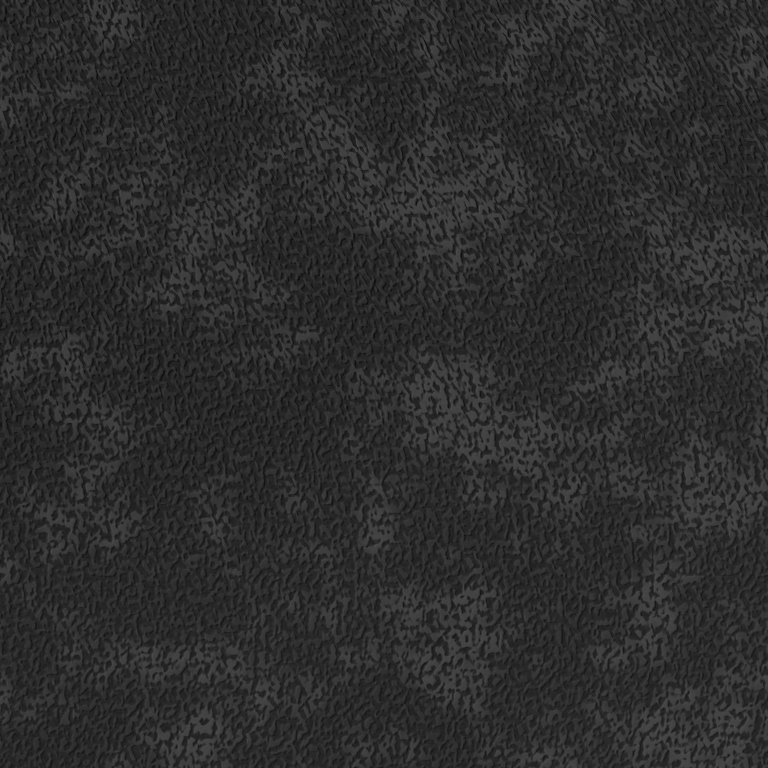
Reproduce this texture procedurally as a WebGL 2 fragment shader.

```glsl
#version 300 es
precision highp float;
// Dark embossed leather: thresholded gradient noise forms small worm-like
// plateaus, lit from the upper left. A slow noise gathers paler, broader
// tops into clusters, and a bent domain makes the grain lean.

uniform vec2 u_resolution;
out vec4 fragColor;

const vec2  GRAIN = vec2(145.0, 108.0);   // noise cells across the canvas
const float EDGE_SOFTNESS = 0.20;         // half width of plateau edges
const float WARP = 0.45;                  // wriggle of the grain, in cells
const vec2  LIGHT_DIR = vec2(-0.86, 0.51);
const float LIGHT_STEP = 0.0014;          // relief sampling offset
const float FLOOR_TONE = 0.155;
const float TOP_TONE = 0.180;
const float CLUSTER_TONE = 0.258;
const float PIT_DEPTH = 0.028;
const float SHADOW = 0.088;
const float HIGHLIGHT = 0.046;
const float SPECKLE = 0.014;

uint mixBits(uint n) {
    n = (n ^ (n >> 16)) * 0x7feb352du;
    n = (n ^ (n >> 15)) * 0x846ca68bu;
    return n ^ (n >> 16);
}

float hash(vec2 cell) {
    ivec2 c = ivec2(cell);
    uint n = mixBits(uint(c.x) + mixBits(uint(c.y) + 71u));
    return float(n >> 8) / 16777216.0;
}

float cornerSlope(vec2 cell, vec2 offset) {
    float angle = 6.28318 * hash(cell);
    return dot(vec2(cos(angle), sin(angle)), offset);
}

float gradientNoise(vec2 p) {
    vec2 i = floor(p), f = p - i;
    vec2 u = f * f * f * (f * (f * 6.0 - 15.0) + 10.0);
    vec2 e = vec2(1.0, 0.0);
    float low = mix(cornerSlope(i, f), cornerSlope(i + e, f - e), u.x);
    float high = mix(cornerSlope(i + e.yx, f - e.yx),
                     cornerSlope(i + e.xx, f - e.xx), u.x);
    return mix(low, high, u.y);
}

// Leaning right near the bottom, bending to the left towards the top.
vec2 bendGrain(vec2 uv) {
    float bend = 0.45 * uv.y * uv.y - 0.22 * uv.y;
    return vec2(uv.x + bend * mix(0.5, 1.0, uv.x), uv.y) * GRAIN;
}

// Slow variation from sparse (0) to clustered pale tops (1).
float clusterAmount(vec2 uv) {
    float n = gradientNoise(uv * 6.0 + 13.0)
            + 0.8 * gradientNoise(uv * 17.0 + 41.0)
            + 0.5 * gradientNoise(uv * 38.0 + 7.0);
    float trend = 0.22 * (uv.x - 0.5);
    return smoothstep(-0.35, 0.55, n + trend);
}

float grainHeight(vec2 uv) {
    vec2 p = bendGrain(uv);
    vec2 wriggle = vec2(gradientNoise(p * 0.6 + 90.0),
                        gradientNoise(p * 0.6 + 170.0));
    p += WARP * wriggle;
    return gradientNoise(p) + 0.32 * gradientNoise(p * 1.9 + 31.0);
}

float plateau(float height, float bias, float softness) {
    return smoothstep(-softness, softness, height + bias);
}

void main() {
    vec2 uv = gl_FragCoord.xy / u_resolution.y;
    float softness = max(EDGE_SOFTNESS, 0.6 * GRAIN.x / u_resolution.y);

    // Relief and its slope along the light direction
    float cluster = clusterAmount(uv);
    float bias = mix(-0.08, 0.08, cluster);
    vec2 toLight = LIGHT_DIR * LIGHT_STEP;
    float height = grainHeight(uv);
    float top = plateau(height, bias, softness);
    float slope = plateau(grainHeight(uv - toLight), bias, softness)
                - plateau(grainHeight(uv + toLight), bias, softness);

    // Floor, pits and plateau tops
    float pit = smoothstep(0.15, 0.55, -height);
    float topTone = mix(TOP_TONE, CLUSTER_TONE, cluster);
    float tone = mix(FLOOR_TONE - PIT_DEPTH * pit, topTone, top);

    // Lit and shaded edges, weaker towards the bottom
    float contrast = mix(0.78, 1.08, smoothstep(0.0, 0.9, uv.y));
    tone += contrast * (HIGHLIGHT * max(slope, 0.0) - SHADOW * max(-slope, 0.0));

    // Broad shading and fine speckle
    tone += 0.012 * (uv.x - uv.y) + 0.012 * gradientNoise(uv * 3.0 + 5.0);
    tone += SPECKLE * gradientNoise(uv * 230.0);

    fragColor = vec4(vec3(clamp(tone, 0.0, 1.0)), 1.0);
}
```
